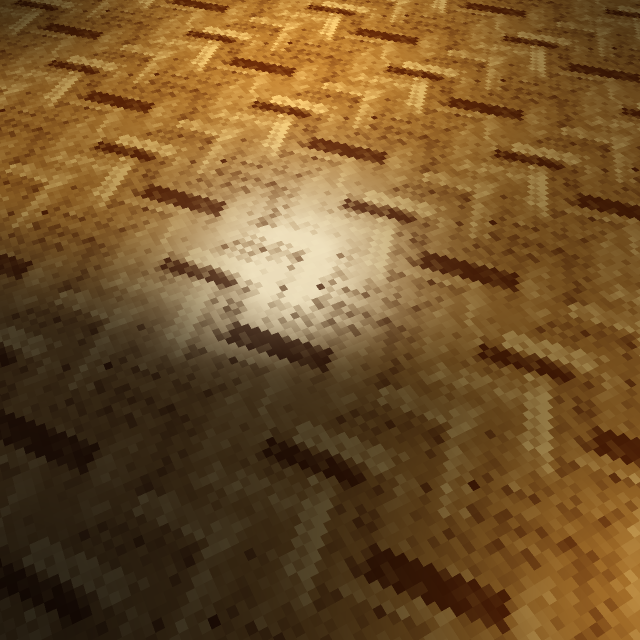
Reproduce this texture procedurally as a WebGL 1 fragment shader.

```glsl
precision highp float;

// A herringbone parquet floor in perspective, built from coarse square texels.
// The canvas is projected onto the floor, planks are laid along the texel
// diagonals, and soft pools of light with one pale sheen fall across it.

uniform vec2 u_resolution;

float hash(vec2 p) {
  return fract(sin(dot(p, vec2(127.1, 311.7))) * 43758.5453);
}

float glow(vec2 p, vec2 center, vec2 radius) {
  vec2 d = (p - center) / radius;
  return exp(-dot(d, d));
}

// Inverse perspective: canvas point (y down) to floor tiles.
vec2 floorPoint(vec2 p) {
  vec2 colU = vec2(0.2552, -0.0467) - 0.0762 * p;
  vec2 colV = vec2(0.0534, 0.1022) + 0.164 * p;
  vec2 rhs = p - vec2(0.1862, 0.1589);
  float det = colU.x * colV.y - colV.x * colU.y;
  return vec2(rhs.x * colV.y - colV.x * rhs.y,
              colU.x * rhs.y - rhs.x * colU.y) / det;
}

// A box in plank widths, repeated once per floor tile.
float bar(vec2 k, vec2 center, vec2 halfSize) {
  vec2 d = k - center;
  vec2 uv = vec2(d.x - d.y, d.x + d.y) / 16.0;
  uv -= floor(uv + 0.5);
  d = abs(8.0 * vec2(uv.x + uv.y, uv.y - uv.x));
  return step(d.x, halfSize.x) * step(d.y, halfSize.y);
}

// Wood tone from 0 (dark) to 1 (pale) for one texel.
float woodTone(vec2 texel) {
  vec2 diagonal = vec2(texel.x + texel.y + 1.0, texel.y - texel.x);
  vec2 k = diagonal / 4.0 + 0.06;
  vec2 cell = floor(k + vec2(2.0, 0.5));

  // Herringbone: four cells across, then four cells down.
  float r = mod(cell.x + cell.y, 8.0);
  float across = 1.0 - step(3.5, r);
  vec2 plank = cell - mix(vec2(0.0, r - 4.0), vec2(r, 0.0), across);
  vec2 id = mod(vec2(plank.x + plank.y, plank.x - plank.y), 16.0);
  float line = mod(mix(diagonal.x, diagonal.y, across), 32.0);

  float tone = 0.52 + 0.36 * (hash(id + 3.7) - 0.5);
  tone += 0.24 * (hash(id + line * 1.31) - 0.5);
  tone += 0.28 * (hash(mod(texel, 32.0) + 0.5) - 0.5);

  // Planks that stand out, and one knot.
  tone += 0.22 * bar(k, vec2(-4.5, -0.5), vec2(0.5, 2.0));
  tone += 0.16 * bar(k, vec2(4.0, 4.0), vec2(2.0, 0.5));
  tone += 0.12 * bar(k, vec2(-1.0, 1.0), vec2(2.0, 0.5));
  tone -= 0.25 * bar(k, vec2(-2.5, -1.3), vec2(0.5, 2.0));
  tone -= 0.27 * bar(k, vec2(2.8, 5.1), vec2(2.2, 0.5));
  float strip = bar(k, vec2(0.06), vec2(2.35, 0.55));
  tone = mix(tone, 0.02 + 0.2 * hash(mod(texel, 32.0)), strip);
  vec2 knot = abs(mod(texel, 32.0) - vec2(10.0, 25.0));
  tone *= 0.1 + 0.9 * step(0.5, max(knot.x, knot.y));
  return clamp(tone, 0.0, 1.0);
}

vec3 shade(vec2 p) {
  float tone = woodTone(floor(floorPoint(p) * 32.0));
  vec3 wood = mix(vec3(0.34, 0.13, 0.02), vec3(0.64, 0.43, 0.16),
                  smoothstep(0.0, 0.5, tone));
  wood = mix(wood, vec3(0.84, 0.69, 0.39), smoothstep(0.45, 1.0, tone));

  // Bright far side, dim near side, warm pools at the top and lower right.
  float far = 1.0 - smoothstep(-0.13, 0.12, p.y - 0.4 - 0.22 * p.x);
  float right = smoothstep(0.4, 1.0, p.x);
  float light = 0.36 + far * (0.46 - 0.16 * right);
  light += 0.16 * right * (1.0 - far);
  light += 0.42 * glow(p, vec2(0.48, 0.1), vec2(0.32, 0.19));
  light += 0.5 * glow(p, vec2(1.03, 0.93), vec2(0.34, 0.3));
  light -= 0.15 * glow(p, vec2(0.0, 1.0), vec2(0.35, 0.3));
  light *= 1.0 - 0.5 * glow(p, vec2(0.0), vec2(0.2, 0.1));
  light *= 1.0 - 0.3 * glow(p, vec2(1.0, 0.0), vec2(0.2, 0.12));
  vec3 color = wood * light;

  // Cool cast in the shadow at the lower left.
  float cool = (1.0 - far) * (1.0 - smoothstep(0.1, 0.75, p.x));
  color = mix(color, vec3(dot(color, vec3(0.4, 0.45, 0.15))), 0.2 * cool);

  // Pale sheen, cut off softly on its near side.
  float sheen = glow(p, vec2(0.455, 0.415), vec2(0.17, 0.15));
  sheen *= 1.0 - 0.75 * smoothstep(0.5, 0.6, p.y + 0.1 * (p.x - 0.45));
  sheen *= 0.25 + 0.75 * smoothstep(0.05, 0.55, tone);
  return mix(color, vec3(0.96, 0.91, 0.78), clamp(1.05 * sheen, 0.0, 0.92));
}

void main() {
  // Four samples per pixel smooth the texel edges.
  vec3 color = vec3(0.0);
  for (int i = 0; i < 4; i++) {
    vec2 offset = vec2(mod(float(i), 2.0), floor(float(i) / 2.0)) * 0.5 - 0.25;
    vec2 p = (gl_FragCoord.xy + offset) / u_resolution;
    color += shade(vec2(p.x, 1.0 - p.y));
  }
  gl_FragColor = vec4(color / 4.0, 1.0);
}
```
